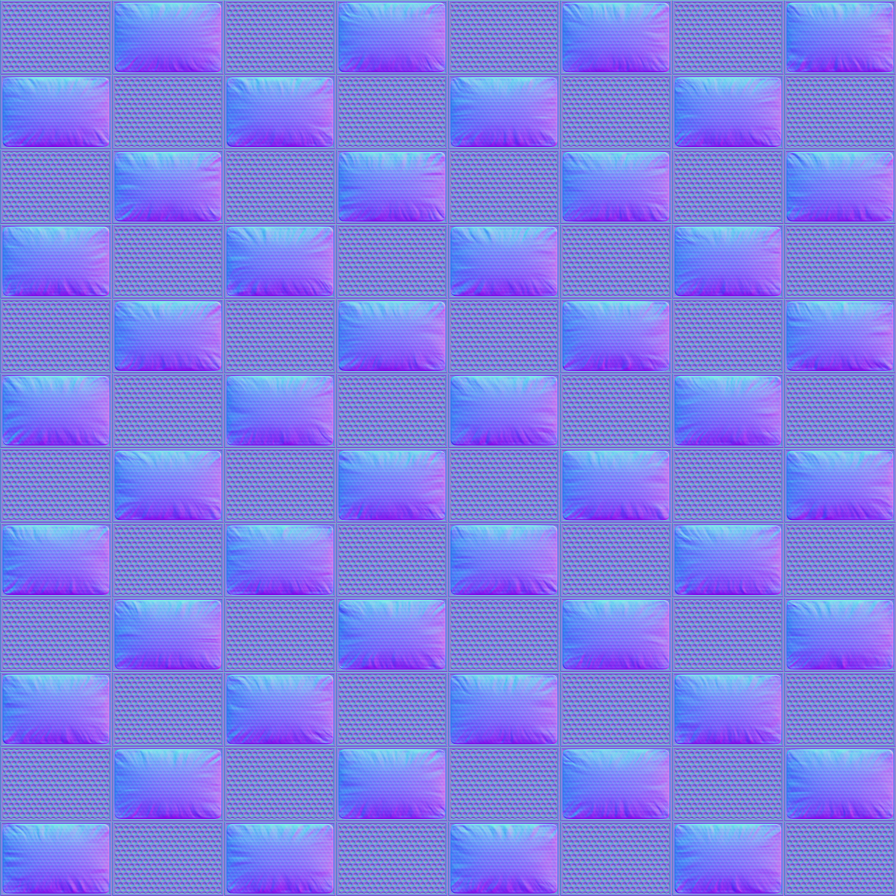
This texture map is drawn by a WebGL 1 fragment shader. Its source:

```glsl
precision highp float;

uniform vec2 u_resolution;

// Layout: lengths are in units of one cell height
const vec2 GRID = vec2(8.0, 12.0);
const vec2 HALF_CELL = vec2(0.75, 0.5);
const vec2 PILLOW_HALF = vec2(0.722, 0.472);
const vec2 MESH_COUNT = vec2(20.0, 16.0);
const float LIP_HEIGHT = 0.012;
const float LIP_END = 0.038;
const float MESH_DEPTH = 0.022;
const float PILLOW_CORNER = 0.09;
const float PILLOW_HEIGHT = 0.16;
const float PILLOW_RIM = 0.006;
const float WRINKLE_HEIGHT = 0.026;
const float WEAVE_SCALE = 1.4;
const float WEAVE_DEPTH = 0.0025;
const float SLOPE_STEP = 0.002;
// Relief colour response of the hard mesh and of the soft pillows
const vec3 MESH_TONE = vec3(0.49, 0.515, 0.855);
const vec3 MESH_MEAN = vec3(0.5, 0.5, 0.925);
const vec3 MESH_CONTRAST = vec3(0.45, 0.62, 0.95);
const vec3 PILLOW_TONE = vec3(0.5, 0.49, 0.98);
const vec3 PILLOW_CONTRAST = vec3(0.9, 1.08, 0.35);
const int SAMPLES = 3;

float hash(vec2 p) {
  vec3 k = fract(vec3(p.xyx) * 0.1031);
  k += dot(k, k.yzx + 33.33);
  return fract((k.x + k.y) * k.z);
}

float noise(vec2 p) {
  vec2 i = floor(p);
  vec2 f = fract(p);
  f = f * f * (3.0 - 2.0 * f);
  float low = mix(hash(i), hash(i + vec2(1.0, 0.0)), f.x);
  float high = mix(hash(i + vec2(0.0, 1.0)), hash(i + 1.0), f.x);
  return mix(low, high, f.y);
}

float roundedBox(vec2 p, vec2 halfSize, float radius) {
  vec2 d = abs(p) - halfSize + radius;
  return length(max(d, 0.0)) + min(max(d.x, d.y), 0.0) - radius;
}

// Staggered round holes: 0 at a hole centre, 1 on the threads between
float perforation(vec2 p) {
  vec2 g = (p / (2.0 * HALF_CELL) + 0.5) * MESH_COUNT;
  g.x += 0.5 * mod(floor(g.y), 2.0);
  return smoothstep(0.14, 0.5, length(fract(g) - 0.5));
}

// Short folds running inward from each edge, fanning out from the middle
float wrinkles(vec2 q, vec2 seed) {
  vec2 a = abs(q);
  vec2 side = seed + 17.0 * step(0.0, q.yx);
  float bend = noise(q * 2.5 + seed) - 0.5;
  vec2 along = q * vec2(8.0, 4.5) / (0.45 + 0.55 * a.yx) + bend * 1.2;
  float foldX = noise(vec2(along.x + side.x, a.y * 1.8 + side.x));
  float foldY = noise(vec2(a.x * 1.8 + side.y, along.y + side.y));
  foldX += 0.4 * noise(vec2(along.x * 2.1 + side.x, a.y * 3.0 + 51.0));
  foldY += 0.4 * noise(vec2(a.x * 3.0 + 87.0, along.y * 2.1 + side.y));
  vec2 reach = smoothstep(0.35, 0.9, a) * (1.0 - smoothstep(0.88, 1.0, a));
  return (foldX - 0.7) * reach.y + 0.65 * (foldY - 0.7) * reach.x + 0.15 * bend;
}

float pillow(vec2 p, vec2 seed) {
  vec2 q = clamp(p / PILLOW_HALF, -1.0, 1.0);
  vec2 bulge = 1.0 - pow(abs(q), vec2(2.4));
  float dome = PILLOW_HEIGHT * pow(max(bulge.x * bulge.y, 0.0001), 0.85);
  float inside = smoothstep(0.0, 0.025, -roundedBox(p, PILLOW_HALF, PILLOW_CORNER));
  float weave = WEAVE_DEPTH * perforation(p * WEAVE_SCALE);
  float cloth = WRINKLE_HEIGHT * wrinkles(q, seed) + weave;
  return inside * (PILLOW_RIM + cloth) + dome * smoothstep(0.0, 0.3, inside);
}

bool isPillow(vec2 cell) {
  return mod(cell.x + cell.y, 2.0) < 0.5;
}

float cellHeight(vec2 p, vec2 cell) {
  vec2 toEdge = HALF_CELL - abs(p);
  float edge = min(toEdge.x, toEdge.y);
  float lip = smoothstep(0.0, 0.014, edge) - smoothstep(0.022, LIP_END, edge);
  float height = LIP_HEIGHT * lip;
  if (isPillow(cell)) {
    return height + pillow(p, 60.0 * vec2(hash(cell + 3.0), hash(cell.yx + 29.0)));
  }
  float panel = smoothstep(LIP_END - 0.005, LIP_END + 0.01, edge);
  return height + MESH_DEPTH * panel * (perforation(p) - 0.5);
}

// Surface slope packed as a tangent-space normal
vec3 normalColor(vec2 uv) {
  vec2 g = uv * GRID;
  vec2 cell = mod(floor(g), GRID);
  vec2 p = (fract(g) - 0.5) * 2.0 * HALF_CELL;
  float h = cellHeight(p, cell);
  float hx = cellHeight(p + vec2(SLOPE_STEP, 0.0), cell);
  float hy = cellHeight(p + vec2(0.0, SLOPE_STEP), cell);
  vec3 n = 0.5 + 0.5 * normalize(vec3(h - hx, h - hy, SLOPE_STEP));
  vec3 hard = MESH_TONE + (n - MESH_MEAN) * MESH_CONTRAST;
  vec3 soft = PILLOW_TONE + (n - vec3(0.5, 0.5, 1.0)) * PILLOW_CONTRAST;
  bool onPillow = isPillow(cell) && roundedBox(p, PILLOW_HALF, PILLOW_CORNER) < 0.0;
  return onPillow ? soft : hard;
}

void main() {
  vec3 color = vec3(0.0);
  // Average a small grid of samples to smooth the edges
  for (int j = 0; j < SAMPLES; j++) {
    for (int i = 0; i < SAMPLES; i++) {
      vec2 offset = (vec2(float(i), float(j)) + 0.5) / float(SAMPLES) - 0.5;
      color += normalColor((gl_FragCoord.xy + offset) / u_resolution);
    }
  }
  gl_FragColor = vec4(color / float(SAMPLES * SAMPLES), 1.0);
}
```
